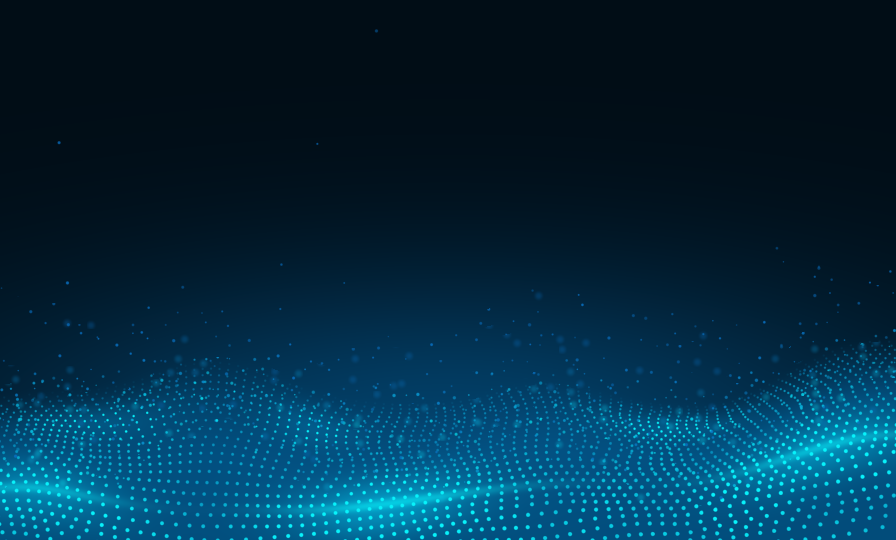
This background is drawn by a WebGL 1 fragment shader. Its source:

```glsl
precision highp float;
uniform vec2 u_resolution;

float bell(float x, float center, float width) {
  float d = (x - center) / width;
  return exp(-d * d);
}

vec2 hash2(vec2 p) {
  p = vec2(dot(p, vec2(127.1, 311.7)), dot(p, vec2(269.5, 183.3)));
  return fract(sin(p) * 43758.5);
}

float gradientNoise(vec2 p) {
  vec2 i = floor(p), f = fract(p);
  vec2 w = f * f * f * (f * (f * 6.0 - 15.0) + 10.0);
  vec2 e = vec2(1.0, 0.0);
  float a = dot(hash2(i) * 2.0 - 1.0, f);
  float b = dot(hash2(i + e) * 2.0 - 1.0, f - e);
  float c = dot(hash2(i + e.yx) * 2.0 - 1.0, f - e.yx);
  float d = dot(hash2(i + 1.0) * 2.0 - 1.0, f - 1.0);
  return mix(mix(a, b, w.x), mix(c, d, w.x), w.y);
}

// Far edge of the surface
float ridge(float x) {
  return 0.24 + 0.075 * bell(x, 0.24, 0.1) + 0.04 * bell(x, 0.61, 0.08)
       + 0.02 * bell(x, 0.05, 0.1) + 0.12 * smoothstep(0.78, 0.98, x);
}

// Bright near fold of the surface
float crest(float x) {
  return 0.055 + 0.043 * bell(x, 0.02, 0.11) + 0.05 * smoothstep(0.33, 0.65, x)
       + 0.09 * smoothstep(0.75, 1.0, x);
}

// 0 at the near fold, 1 at the far edge
float depthAt(vec2 p) {
  float x = p.x * u_resolution.y / u_resolution.x;
  return (p.y - crest(x)) / (ridge(x) - crest(x));
}

// Column and row of the dot mesh
vec2 mesh(vec2 p) {
  float t = depthAt(p);
  float wobble = gradientNoise(vec2(p.x * 5.0, t * 2.5));
  float column = (p.x - 0.83) * (46.0 + 10.0 * t) + 1.4 * wobble
               + 0.45 * sin(t * 9.0 + p.x * 11.0);
  float row = 20.0 * exp(0.6 * t) + 0.8 * wobble;
  return vec2(column, row);
}

// Distance to the nearest mesh dot, measured on the canvas
float meshDistance(vec2 p) {
  float e = 0.001;
  vec2 m = mesh(p);
  vec2 a = (mesh(p + vec2(e, 0.0)) - m) / e;
  vec2 b = (mesh(p + vec2(0.0, e)) - m) / e;
  vec2 o = fract(m) - 0.5;
  float det = a.x * b.y - a.y * b.x;
  return length(vec2(o.x * b.y - o.y * b.x, a.x * o.y - a.y * o.x) / det);
}

float disc(float d, float radius, float blur) {
  return 1.0 - smoothstep(radius - blur, radius + blur, d);
}

void main() {
  vec2 p = gl_FragCoord.xy / u_resolution.y;
  float aspect = u_resolution.x / u_resolution.y;
  float x = p.x / aspect;
  float pixel = 0.8 / u_resolution.y;
  float t = depthAt(p);
  vec3 cyan = vec3(0.03, 0.95, 0.98);

  // Night sky with a blue horizon
  vec2 q = (p - vec2(0.5 * aspect, 0.2)) / vec2(0.9, 0.3);
  vec3 color = mix(vec3(0.003, 0.05, 0.085), vec3(0.01, 0.25, 0.41), exp(-dot(q, q)));

  // Translucent body of the surface
  float body = 1.0 - smoothstep(0.3, 1.15, t);
  color = mix(color, vec3(0.01, 0.33, 0.53), body * 0.85);

  // Haze and sharp light along the near fold
  float above = p.y - crest(x);
  float focus = bell(x, 0.43, 0.1) + 0.75 * bell(x, 0.04, 0.09) + 0.85 * bell(x, 0.92, 0.1);
  float haze = focus * exp(-above * above / (above > 0.0 ? 0.0022 : 0.0035));
  float line = bell(above, 0.0, 0.009) * (0.8 * focus + 0.2 * bell(x, 0.56, 0.09));
  color = mix(color, vec3(0.01, 0.68, 0.84), min(haze * 0.75, 1.0));
  color = mix(color, cyan, min(line * 0.7, 1.0));

  // Light catching the far slopes
  float slopes = bell(x, 0.11, 0.08) + bell(x, 0.35, 0.05) + bell(x, 0.75, 0.08);
  float shimmer = slopes * bell(t, 0.74, 0.17);
  color = mix(color, vec3(0.01, 0.52, 0.74), 0.35 * shimmer);

  // Mesh dots
  float near = 1.0 - smoothstep(-0.4, 1.0, t);
  float dots = disc(meshDistance(p), mix(0.0019, 0.0037, near), pixel);
  dots *= 1.0 - smoothstep(0.88, 1.1, t);
  float light = clamp(0.25 + 0.55 * near + haze + shimmer
              + 0.5 * gradientNoise(p * 9.0), 0.0, 1.0);
  color = mix(color, mix(vec3(0.02, 0.46, 0.72), cyan, light), dots * (0.6 + 0.4 * light));

  // Loose particles, some out of focus
  for (int i = 0; i < 5; i++) {
    float layer = float(i);
    float size = 0.023 + 0.007 * layer;
    vec2 grid = p / size + layer * 17.3;
    vec2 cell = floor(grid);
    vec2 spot = hash2(cell);
    vec2 trait = hash2(cell + 53.7);
    float d = length(fract(grid) - 0.25 - 0.5 * spot) * size;
    float rise = p.y - ridge(x);
    float density = 0.55 * exp(-max(rise, 0.0) * 14.0) * smoothstep(-0.2, -0.02, rise);
    density *= 1.0 - smoothstep(0.18, 0.3, rise);
    float soft = step(0.86, trait.y);
    float radius = mix(0.001 + 0.0024 * trait.y, 0.006, soft);
    float speck = disc(d, radius, mix(pixel, 0.005, soft)) * step(trait.x, density);
    float spark = clamp(0.65 - 9.0 * rise, 0.0, 1.0) * spot.x;
    vec3 tint = mix(vec3(0.03, 0.43, 0.75), cyan, spark);
    color = mix(color, tint, speck * mix(0.4 + 0.5 * spot.y, 0.28, soft));
  }

  gl_FragColor = vec4(color, 1.0);
}
```
